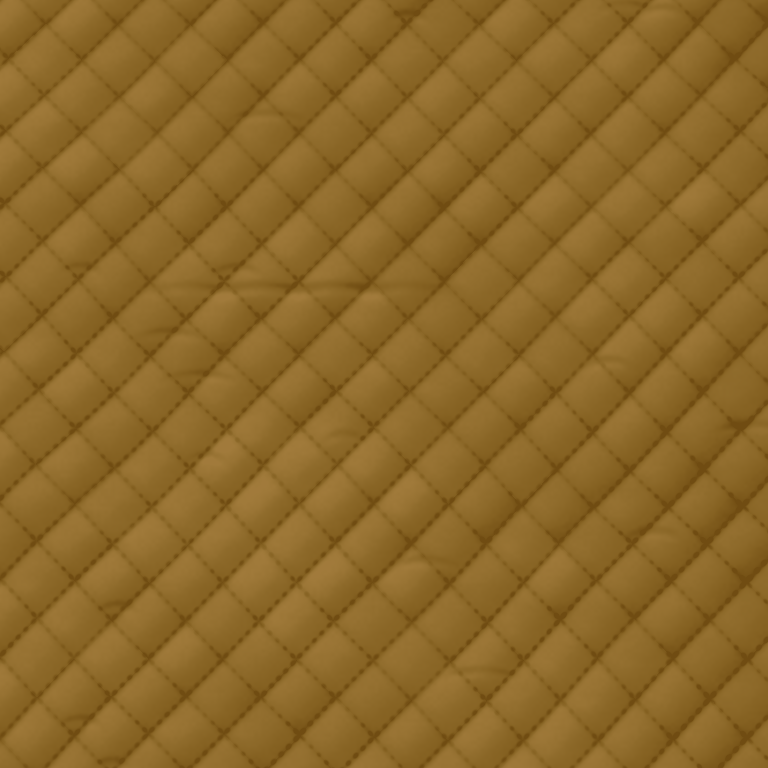
Give the GLSL for this texture, as a three.js fragment shader.

```glsl
// Ochre quilted fabric: puffed diamonds with dotted stitching and soft creases.
varying vec2 vUv;

const vec2 DIAMOND = vec2(0.0965, 0.0985); // full width and height of one diamond
const vec2 ANCHOR = vec2(0.485, 0.441);    // one crossing of the seams
const float EDGE = 0.069;                  // length of one diamond side
const float STITCHES = 5.0;                // stitches per side

const vec3 DARK = vec3(0.44, 0.30, 0.07);
const vec3 BROWN = vec3(0.52, 0.38, 0.13);
const vec3 GOLD = vec3(0.56, 0.42, 0.17);
const vec3 LIGHT = vec3(0.63, 0.48, 0.23);

float hash(vec2 p) {
  return fract(sin(dot(p, vec2(12.9898, 78.233))) * 43758.5453);
}

float noise(vec2 p) {
  vec2 i = floor(p);
  vec2 f = fract(p);
  f = f * f * (3.0 - 2.0 * f);
  float low = mix(hash(i), hash(i + vec2(1.0, 0.0)), f.x);
  float high = mix(hash(i + vec2(0.0, 1.0)), hash(i + vec2(1.0, 1.0)), f.x);
  return mix(low, high, f.y);
}

float fbm(vec2 p) {
  float sum = 0.0;
  float amp = 0.5;
  for (int i = 0; i < 4; i++) {
    sum += amp * noise(p);
    p = p * 2.03 + 7.1;
    amp *= 0.5;
  }
  return sum / 0.9375;
}

// Signed distance to the nearest whole number
float toInteger(float x) {
  return fract(x + 0.5) - 0.5;
}

// Soft groove along a seam, across is in units of one side
float groove(float across, float width) {
  float d = toInteger(across) * EDGE / width;
  return exp(-d * d);
}

// Row of needle dots along a seam
float stitch(float across, float along, float radius) {
  float alongGap = toInteger(along * STITCHES + 0.5) / STITCHES;
  vec2 d = vec2(toInteger(across), alongGap * 0.8) * EDGE;
  return 1.0 - smoothstep(radius * 0.3, radius * 1.5, length(d));
}

// Arched fold: shadow along its line, faint light below
float crease(vec2 p, float halfLength, float bend, float width) {
  float x = p.x / halfLength;
  float y = (p.y + bend * x * x) / width;
  float fade = 1.0 - smoothstep(0.3, 1.0, abs(x));
  return fade * (exp(-y * y) - 0.45 * exp(-(y + 2.0) * (y + 2.0)));
}

vec3 ramp(float t) {
  t = clamp(t, 0.0, 1.0) * 3.0;
  vec3 c = mix(DARK, BROWN, clamp(t, 0.0, 1.0));
  c = mix(c, GOLD, clamp(t - 1.0, 0.0, 1.0));
  return mix(c, LIGHT, clamp(t - 2.0, 0.0, 1.0));
}

void main() {
  // Slightly uneven cloth, tighter toward the top
  vec2 p = vUv - ANCHOR;
  p *= 1.0 + 0.04 * p.y;
  p += 0.010 * (vec2(noise(vUv * 5.0), noise(vUv * 5.0 + 31.0)) - 0.5);

  // Skewed grid: rise runs up right, fall runs down right
  vec2 q = p / DIAMOND;
  float rise = q.x + q.y;
  float fall = q.x - q.y;
  vec2 cell = floor(vec2(rise, fall));
  float fr = fract(rise);
  float ff = fract(fall);

  // Puffed padding lit from the upper left
  float lit = smoothstep(0.02, 0.15, ff) * (1.0 - smoothstep(0.15, 0.75, ff));
  float shade = smoothstep(0.45, 0.97, ff) + 1.0 - smoothstep(0.0, 0.09, ff);
  float puff = 0.75 + 0.5 * hash(cell);
  float tone = 0.63 + puff * (0.20 * lit - 0.29 * shade);
  tone += 0.10 * (smoothstep(0.0, 0.3, fr) - smoothstep(0.85, 1.0, fr) - 0.6);
  tone += 0.08 * (hash(cell + 19.0) - 0.5);

  // Seams and stitches, clearer toward the bottom
  float wear = (0.5 + noise(vUv * 11.0)) * mix(1.1, 0.65, vUv.y);
  tone -= 0.13 * groove(fall, 0.0032) + 0.12 * groove(rise, 0.0030);
  tone -= wear * 0.26 * stitch(fall, rise, 0.0034);
  tone -= wear * 0.24 * stitch(rise, fall, 0.0030);

  // One long fold, scalloped by the padding, and scattered short ones
  float scallop = 0.006 * abs(sin(q.x * 3.14159));
  tone -= 0.30 * crease(vUv - vec2(0.38, 0.624 + scallop), 0.24, 0.0, 0.006);
  for (int i = 0; i < 18; i++) {
    float id = float(i);
    vec2 spot = vec2(hash(vec2(id, 2.0)), hash(vec2(id, 5.0)));
    float size = mix(0.03, 0.065, hash(vec2(id, 8.0)));
    tone -= 0.20 * crease(vUv - spot, size, 0.012, 0.005);
  }

  // Broad folds, uneven light and fine weave
  tone += 0.26 * (fbm(vUv * vec2(7.0, 19.0)) - 0.5);
  tone += 0.16 * (noise(vUv * 3.0 + 4.0) - 0.5);
  tone += 0.05 * (0.5 - vUv.x) - 0.10 * smoothstep(0.85, 1.0, vUv.x);
  tone += 0.05 * (noise(vUv * 210.0) - 0.5);

  gl_FragColor = vec4(ramp(tone), 1.0);
}
```
